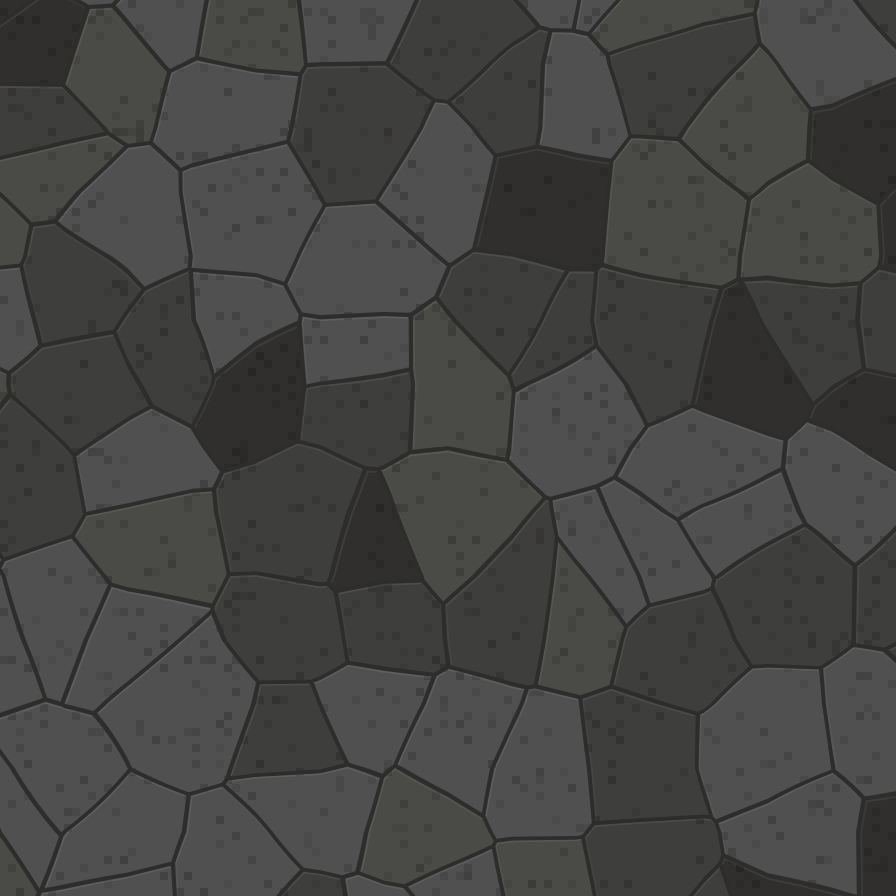
Give the GLSL for this texture, as a WebGL 1 fragment shader.

```glsl
precision highp float;

uniform vec2 u_resolution;

const float STONES = 8.5;          // stones across the canvas
const float SPECKS = 112.0;        // speck squares across the canvas
const float SPECK_CHANCE = 0.075;
const float CLUMP_CHANCE = 0.6;
const float CLUMP_SCALE = 12.0;
const float WARP_SCALE = 14.0;
const float WARP_AMOUNT = 0.016;
const float GROOVE_HALF = 0.0023;
const float RIM_WIDTH = 0.0019;
const float RIM_GAIN = 0.055;
const vec2 LIGHT_DIR = vec2(-0.5, 0.866);

const vec3 PALE = vec3(0.314, 0.314, 0.315);
const vec3 WARM = vec3(0.290, 0.290, 0.278);
const vec3 MID = vec3(0.245, 0.243, 0.235);
const vec3 DARK = vec3(0.190, 0.184, 0.176);
const vec3 GROOVE = vec3(0.176, 0.175, 0.172);

float hash(vec2 p) {
  vec3 q = fract(vec3(p.xyx) * 0.1031);
  q += dot(q, q.yzx + 33.33);
  return fract((q.x + q.y) * q.z);
}

vec2 hash2(vec2 p) {
  return vec2(hash(p + 17.0), hash(p + 71.0));
}

// Linear interpolation keeps the bends of the joints angular
float linearNoise(vec2 p) {
  vec2 i = floor(p);
  vec2 f = p - i;
  return mix(mix(hash(i), hash(i + vec2(1.0, 0.0)), f.x),
             mix(hash(i + vec2(0.0, 1.0)), hash(i + 1.0), f.x), f.y);
}

// Darkening of one speck square
float speck(vec2 square) {
  float clump = linearNoise(square / SPECKS * CLUMP_SCALE + 140.0);
  float chance = SPECK_CHANCE + CLUMP_CHANCE * smoothstep(0.88, 1.0, clump);
  float strength = mix(0.06, 0.20, hash(square + 311.0));
  return strength * step(hash(square + 200.0), chance);
}

// Speck squares averaged over the footprint of a pixel
float speckLayer(vec2 uv, float pixel) {
  float footprint = pixel * SPECKS;
  vec2 high = uv * SPECKS + 0.5 * footprint;
  vec2 a = floor(high - footprint);
  vec2 b = floor(high);
  vec2 w = clamp(fract(high) / footprint, 0.0, 1.0);
  return mix(mix(speck(a), speck(vec2(b.x, a.y)), w.x),
             mix(speck(vec2(a.x, b.y)), speck(b), w.x), w.y);
}

// Voronoi stones: id, edge distance and direction to the nearest edge
void findStone(vec2 p, out vec2 id, out float edge, out vec2 normal) {
  vec2 base = floor(p);
  vec2 center = vec2(0.0);
  float nearest = 100.0;
  for (int y = -2; y <= 2; y++) {
    for (int x = -2; x <= 2; x++) {
      vec2 cell = base + vec2(float(x), float(y));
      vec2 toSeed = cell + hash2(cell) - p;
      float d = dot(toSeed, toSeed);
      if (d < nearest) {
        nearest = d;
        id = cell;
        center = toSeed;
      }
    }
  }
  edge = 100.0;
  normal = vec2(0.0, 1.0);
  for (int y = -3; y <= 3; y++) {
    for (int x = -3; x <= 3; x++) {
      vec2 cell = base + vec2(float(x), float(y));
      vec2 toSeed = cell + hash2(cell) - p;
      vec2 between = toSeed - center;
      if (dot(between, between) > 0.00001) {
        vec2 n = normalize(between);
        float d = dot(0.5 * (center + toSeed), n);
        if (d < edge) {
          edge = d;
          normal = n;
        }
      }
    }
  }
}

vec3 stoneColor(vec2 id) {
  float pick = hash(id + 503.0);
  if (pick < 0.43) return PALE;
  if (pick < 0.60) return WARM;
  if (pick < 0.87) return MID;
  return DARK;
}

void main() {
  float pixel = 1.0 / min(u_resolution.x, u_resolution.y);
  vec2 uv = gl_FragCoord.xy * pixel;
  vec2 warp = vec2(linearNoise(uv * WARP_SCALE + 30.0),
                   linearNoise(uv * WARP_SCALE + 90.0)) - 0.5;

  vec2 id;
  vec2 normal;
  float edge;
  findStone((uv + warp * WARP_AMOUNT) * STONES + 40.0, id, edge, normal);
  edge /= STONES;

  vec3 color = stoneColor(id) * (1.0 - speckLayer(uv, pixel));

  // Lit rim beside the groove
  float rim = 1.0 - clamp((edge - GROOVE_HALF - RIM_WIDTH) / pixel + 0.5, 0.0, 1.0);
  color += RIM_GAIN * rim * smoothstep(0.0, 0.8, dot(normal, LIGHT_DIR));

  float groove = 1.0 - clamp((edge - GROOVE_HALF) / pixel + 0.5, 0.0, 1.0);
  gl_FragColor = vec4(mix(color, GROOVE, groove), 1.0);
}
```
